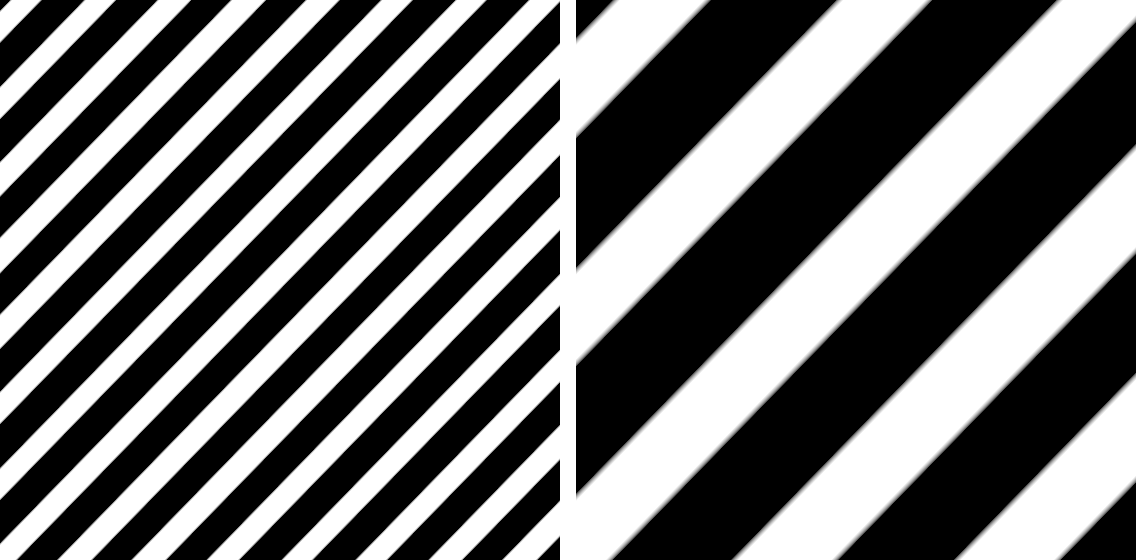
Left: the whole. Right: its middle third, enlarged.
This pattern is drawn by a Shadertoy shader. Its source:

```glsl
// Diagonal white stripes on black, their widths swelling and thinning in slow waves.

// Half the width of a stripe, measured along x
float stripeHalfWidth(float index) {
    return 0.0294 + 0.0018 * cos(6.28319 * (index - 3.0) / 5.5);
}

void mainImage(out vec4 fragColor, in vec2 fragCoord) {
    vec2 p = fragCoord / iResolution.y;

    // Distance across the stripes, from the upper left corner
    float across = p.x + 0.973 * (1.0 - p.y) - 0.0466;
    float spacing = 0.13245;
    float index = round(across / spacing);
    float inside = stripeHalfWidth(index) - abs(across - index * spacing);

    // Soft edge, weighted towards the light greys
    float softness = max(0.0045, 2.0 / iResolution.y);
    float coverage = clamp(0.25 + inside / softness, 0.0, 1.0);
    fragColor = vec4(vec3(sqrt(coverage)), 1.0);
}
```
